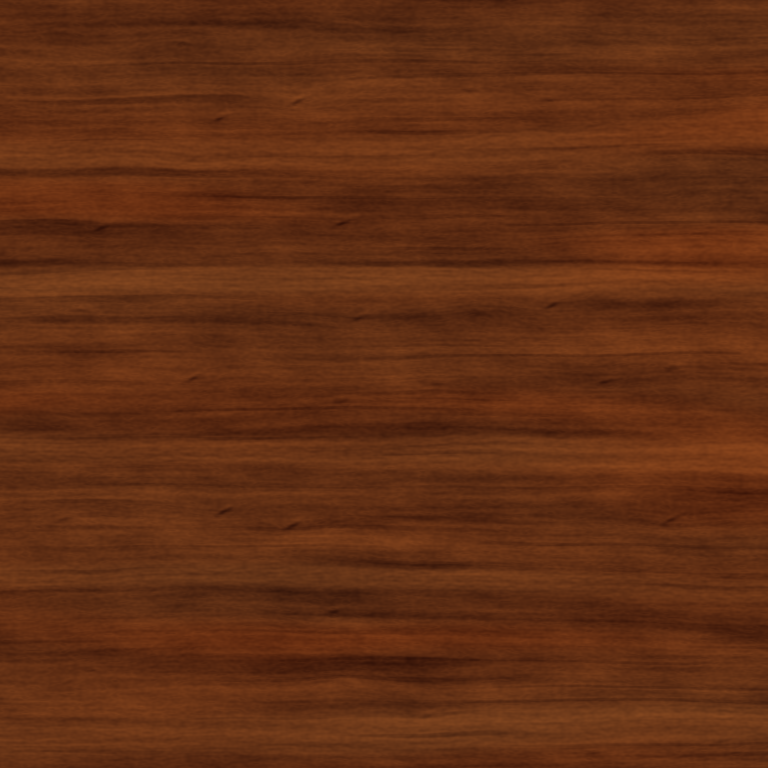
Write a WebGL 1 fragment shader that draws this texture.

```glsl
precision highp float;
// Dark walnut veneer with horizontal grain: gradient noise stretched along x
// gives bands, fibres and pores, while scattered small knots bend the grain
// and pale straight-grained stripes alternate with darker, figured wood.
uniform vec2 u_resolution;

vec2 hash2(vec2 p) {
  vec3 q = fract(p.xyx * vec3(0.1031, 0.1030, 0.0973));
  q += dot(q, q.yzx + 33.33);
  return fract((q.xx + q.yz) * q.zy);
}

float cornerSlope(vec2 cell, vec2 offset) {
  float angle = 6.2832 * hash2(cell).x;
  return dot(vec2(cos(angle), sin(angle)), offset);
}

// Gradient noise, roughly -0.7 to 0.7
float noise(vec2 p) {
  vec2 i = floor(p), f = fract(p);
  vec2 w = f * f * f * (f * (f * 6.0 - 15.0) + 10.0);
  vec2 e = vec2(1.0, 0.0);
  float low = mix(cornerSlope(i, f), cornerSlope(i + e, f - e), w.x);
  float high = mix(cornerSlope(i + e.yx, f - e.yx), cornerSlope(i + 1.0, f - 1.0), w.x);
  return mix(low, high, w.y);
}

// Scattered knots: x = dark fleck, y = pale rim, z = bend of the grain
vec3 knots(vec2 uv) {
  vec2 grid = vec2(6.0, 11.0);
  vec2 home = floor(uv * grid);
  vec3 sum = vec3(0.0);
  for (int j = -1; j <= 1; j++) {
    for (int i = -1; i <= 1; i++) {
      vec2 cell = home + vec2(float(i), float(j));
      vec2 kind = hash2(cell + 57.0);
      float present = step(0.62, kind.x);
      vec2 d = uv - (cell + 0.2 + 0.6 * hash2(cell + 11.0)) / grid;
      float swirl = exp(-dot(d * vec2(24.0, 60.0), d * vec2(24.0, 60.0)));
      d.y -= (kind.y - 0.25) * 0.6 * d.x;
      vec2 fleck = d * vec2(100.0, 340.0);
      vec2 rim = (d - vec2(0.006, 0.005)) * vec2(65.0, 260.0);
      sum += present * vec3(exp(-dot(fleck, fleck)) * (0.4 + 0.6 * kind.y),
                            exp(-dot(rim, rim)), swirl * (kind.y - 0.5));
    }
  }
  return sum;
}

void main() {
  vec2 uv = gl_FragCoord.xy / u_resolution.y;
  vec3 knot = knots(uv);

  // Gently wavering grain coordinates
  vec2 p = uv;
  p.y += 0.014 * noise(uv * vec2(1.4, 5.0) + 3.0);
  p.y += 0.005 * noise(uv * vec2(6.0, 18.0) + 9.0) + 0.012 * knot.z;

  // Pale stripes of straight grain, five to the height
  float phase = (p.y - 0.03) * 5.0 + 0.35 * noise(p * vec2(0.4, 3.0) + 21.0);
  float offCentre = abs(fract(phase + 0.5) - 0.5) * 0.2;
  float pale = 1.0 - smoothstep(0.012, 0.027, offCentre);
  float figured = 1.0 - 0.8 * pale;

  // Broad bands and long fibres
  float tone = 0.48 + 0.25 * pale;
  tone += 0.36 * noise(p * vec2(0.7, 15.0) + 5.3);
  tone += 0.26 * noise(p * vec2(1.9, 47.0) + 17.7);
  tone += 0.22 * noise(p * vec2(3.1, 93.0) + 31.1);
  tone += 0.24 * noise(p * vec2(5.3, 171.0) + 43.9);

  // Cross-grain shimmer in the darker wood
  vec2 slanted = vec2(uv.x + 0.6 * uv.y, p.y);
  tone += figured * 0.26 * noise(slanted * vec2(10.0, 24.0) + 61.3);
  tone += figured * 0.18 * noise(slanted * vec2(25.0, 55.0) + 73.1);

  // Thin dark streaks and orange flames between them
  float streak = smoothstep(0.2, 0.48, noise(p * vec2(1.7, 41.0) + 83.7));
  float hairline = smoothstep(0.2, 0.45, noise(p * vec2(2.3, 112.0) + 97.2));
  float flame = smoothstep(0.1, 0.5, noise(p * vec2(1.1, 13.0) + 109.4));
  tone += 0.16 * flame - 0.34 * streak * figured - 0.2 * hairline;

  // Short pores and fine surface grain
  float pores = noise(p * vec2(60.0, 230.0) + 127.5);
  tone += 0.24 * pores - 0.16 * figured * smoothstep(0.2, 0.5, pores);
  tone += 0.14 * noise(uv * vec2(150.0, 240.0) + 139.8);
  tone += figured * (0.2 * knot.y - 0.6 * knot.x);

  vec3 darkWalnut = vec3(0.270, 0.117, 0.050);
  vec3 paleWalnut = vec3(0.490, 0.250, 0.106);
  vec3 color = mix(darkWalnut, paleWalnut, clamp(tone, -0.35, 1.15));

  // Redder flames, browner elsewhere
  float warmth = flame + 0.8 * noise(p * vec2(1.5, 9.0) + 151.0) - 0.25 * pale;
  color += warmth * vec3(0.016, -0.009, -0.012);
  gl_FragColor = vec4(color, 1.0);
}
```
